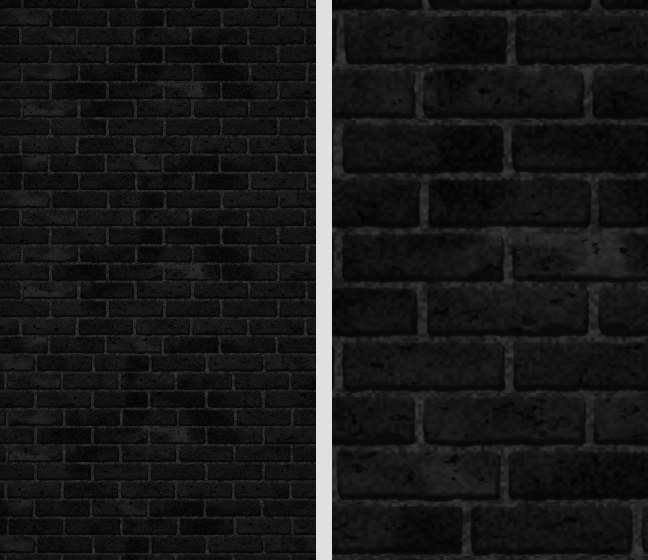
Left: the whole. Right: its middle third, enlarged.
This texture is drawn by a Shadertoy shader. Its source:

```glsl
// Lengths are fractions of the canvas height
const vec2 PITCH = vec2(0.1017, 0.03242);     // brick plus joint
const vec2 JOINT = vec2(0.0062, 0.0054);      // mortar widths
const vec2 START = vec2(0.0378, 0.0159);      // first joint, from the top left
const float CORNER = 0.0028;
const float ROUGHNESS = 0.0022;
const float ROW_JITTER = 0.005;
const float WEAR_PERIOD = 10.0;               // rows before the wear recurs
const float SEAM_ROW = 19.0;                  // the bond slips at this row
const float SEAM_SHIFT = 0.0265;
const float GRAIN_SCALE = 430.0;
const float BRICK_TONE = 0.078;
const float MORTAR_TONE = 0.125;
const float SHADOW_TONE = 0.022;
const float VIGNETTE = 0.22;

float hash(vec2 p) {
    vec3 q = fract(p.xyx * 0.1031);
    q += dot(q, q.yzx + 33.33);
    return fract((q.x + q.y) * q.z);
}

float noise(vec2 p) {
    vec2 i = floor(p), f = fract(p);
    f = f * f * (3.0 - 2.0 * f);
    return mix(mix(hash(i), hash(i + vec2(1, 0)), f.x),
               mix(hash(i + vec2(0, 1)), hash(i + vec2(1, 1)), f.x), f.y);
}

float fbm(vec2 p) {
    float sum = 0.0, amp = 0.5;
    for (int i = 0; i < 4; i++) {
        sum += amp * noise(p);
        p = p * 2.03 + 17.7;
        amp *= 0.5;
    }
    return sum / 0.9375;
}

float roundedBox(vec2 p, vec2 halfSize, float radius) {
    vec2 q = abs(p) - halfSize + radius;
    return length(max(q, 0.0)) + min(max(q.x, q.y), 0.0) - radius;
}

void mainImage(out vec4 fragColor, in vec2 fragCoord) {
    vec2 p = vec2(fragCoord.x, iResolution.y - fragCoord.y) / iResolution.y;

    // Running bond, with one slipped seam
    float rowPos = (p.y - START.y) / PITCH.y;
    float row = floor(rowPos);
    float seam = step(SEAM_ROW, row);
    row += seam;
    float wearRow = mod(row, WEAR_PERIOD);
    float x = p.x + seam * SEAM_SHIFT - START.x;
    x += (hash(vec2(wearRow, 71.0)) - 0.5) * ROW_JITTER;
    float colPos = x / PITCH.x - 0.5 * (1.0 - mod(row, 2.0));
    vec2 id = vec2(floor(colPos) + 8.0, wearRow);
    vec2 local = (fract(vec2(colPos, rowPos)) - 0.5) * PITCH;
    vec2 surface = vec2(x + 1.0, (wearRow + fract(rowPos)) * PITCH.y + 1.0);

    // Uneven brick outline with an occasional chipped edge
    float tint = hash(id + 3.1);
    float edgeNoise = fbm(surface * 110.0) - 0.5;
    vec2 halfSize = 0.5 * (PITCH - JOINT);
    halfSize.x -= 0.0012 * (hash(id + 9.7) - 0.5);
    float d = roundedBox(local, halfSize, CORNER) + edgeNoise * ROUGHNESS;
    vec2 chipAt = vec2((hash(id + 21.0) - 0.5) * PITCH.x * 0.8, halfSize.y);
    float chipRadius = 0.0045 * step(0.8, hash(id + 27.0));
    d = max(d, chipRadius - length((local - chipAt) * vec2(0.6, 1.0)) + edgeNoise * ROUGHNESS);
    float soft = max(0.0008, 0.75 / iResolution.y);
    float brickMask = 1.0 - smoothstep(-soft, soft, d);

    // Brick face: tint, pale scuffs, soot and pits
    float grain = noise(surface * GRAIN_SCALE) - 0.5;
    float blotch = fbm(surface * vec2(32.0, 60.0));
    float brick = BRICK_TONE + (tint - 0.5) * 0.022 + (blotch - 0.5) * 0.05;
    brick += smoothstep(0.75, 1.0, tint) * smoothstep(0.4, 0.75, blotch) * 0.045;
    float soot = smoothstep(0.52, 0.72, fbm(surface * 14.0 + 40.0));
    brick *= 1.0 - 0.5 * soot;
    float pits = smoothstep(0.65, 0.78, fbm(surface * vec2(120.0, 190.0) + 9.0));
    brick = mix(brick, SHADOW_TONE, pits * 0.8);
    brick += grain * 0.045;

    // Worn upper lip and shaded lower edge
    float rim = smoothstep(-0.0036, -0.0004, d);
    float facing = smoothstep(-halfSize.y, halfSize.y, local.y);
    brick += rim * (1.0 - facing) * 0.014;
    brick = mix(brick, SHADOW_TONE, rim * facing * 0.8);

    // Sandy mortar, shadowed beside and below each brick
    float mortar = MORTAR_TONE + grain * 0.11 + edgeNoise * 0.08;
    mortar += 0.02 * smoothstep(halfSize.x - 0.001, halfSize.x + 0.001, abs(local.x));
    float shadowDist = roundedBox(local - vec2(0.0009, 0.0014), halfSize, CORNER);
    float shadow = 1.0 - smoothstep(-0.0006, 0.0012, shadowDist + edgeNoise * ROUGHNESS);
    mortar = mix(mortar, SHADOW_TONE, shadow * 0.85);

    // Darker towards the canvas corners
    float tone = mix(mortar, brick, brickMask);
    vec2 centred = fragCoord / iResolution.xy * 2.0 - 1.0;
    tone *= 1.0 + VIGNETTE * (0.4 - 0.6 * dot(centred, centred));
    fragColor = vec4(vec3(clamp(tone, 0.0, 1.0)), 1.0);
}
```
